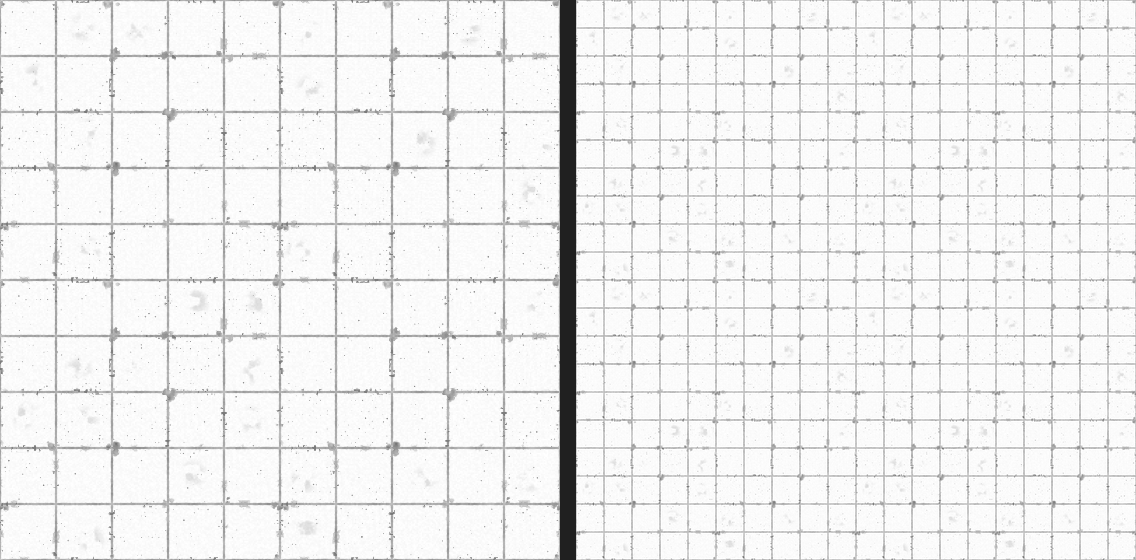
Left, the tile; right, the same tile 2 across and 2 down.
Reproduce this texture procedurally as a Shadertoy shader.

```glsl
const float TILES = 10.0;         // tiles across and down
const float WEAR_PERIOD = 5.0;    // tiles after which the grout damage repeats
const float GLAZE = 0.985;        // brightness of a clean tile
const float GRAIN = 0.035;        // fine surface noise
const float GROUT_DEPTH = 0.36;   // darkness of a joint
const float GROUT_CORE = 0.006;   // half widths, in tiles
const float GROUT_EDGE = 0.033;
const float CHIP_CHANCE = 0.3;    // share of damaged corners
const float SMEAR_CHANCE = 0.3;   // share of smeared joints
const float STAIN_CHANCE = 0.2;   // share of stained tiles
const float SPECK_GRID = 16.0;    // speck cells per tile

float hash(vec2 p) {
    return fract(sin(dot(p, vec2(127.1, 311.7))) * 43758.5453);
}

vec2 hash2(vec2 p) {
    return vec2(hash(p), hash(p + 57.3));
}

// Value noise that wraps after a whole number of cells
float noise(vec2 p, float period) {
    vec2 i = floor(p), f = fract(p);
    f = f * f * (3.0 - 2.0 * f);
    vec2 a = mod(i, period), b = mod(i + 1.0, period);
    return mix(mix(hash(a), hash(vec2(b.x, a.y)), f.x),
               mix(hash(vec2(a.x, b.y)), hash(b), f.x), f.y);
}

// Noise in tile units, repeating with the grout damage
float wearNoise(vec2 p, float scale) {
    return noise(p * scale, WEAR_PERIOD * scale);
}

float inside(float d, float blur) {
    return 1.0 - smoothstep(-blur, blur, d);
}

// Joint with smears and flecks; q.x runs across it, q.y along it
float groutDepth(vec2 q, float seed, float pixel) {
    float line = floor(q.x + 0.5);
    float across = abs(q.x - line);
    float along = fract(q.y);
    vec2 id = mod(vec2(line, floor(q.y)), WEAR_PERIOD) + seed;

    float ragged = wearNoise(q + seed, 32.0);
    float tone = wearNoise(vec2(line, q.y) + seed, 4.0);
    float corner = min(along, 1.0 - along);
    float strength = mix(0.78, 1.12, tone) * mix(0.85, 1.1, ragged);
    strength *= mix(0.75, 1.0, smoothstep(0.0, 0.06, corner));
    float edge = max(GROUT_EDGE, GROUT_CORE + pixel) + 0.008 * (ragged - 0.5);
    float depth = GROUT_DEPTH * strength * (1.0 - smoothstep(GROUT_CORE, edge, across));

    // Smear of grout pushed over the joint
    vec2 size = mix(vec2(0.025, 0.03), vec2(0.06, 0.13), hash2(id + 3.1));
    float centre = mix(0.2, 0.8, hash(id + 8.7));
    vec2 box = abs(vec2(q.x - line, along - centre)) - size;
    float smear = max(box.x, box.y) + 0.05 * (ragged - 0.4);
    float smeared = step(hash(id + 5.9), SMEAR_CHANCE);
    depth = max(depth, smeared * inside(smear, pixel) * mix(0.12, 0.36, ragged));

    // Dark crumbs clustered beside the joint
    float cluster = smoothstep(0.62, 0.8, wearNoise(vec2(line, q.y) + seed + 2.0, 3.0));
    float crumb = smoothstep(0.68, 0.85, wearNoise(q + seed + 1.0, 24.0));
    return max(depth, 0.5 * cluster * crumb * (1.0 - smoothstep(0.02, 0.09, across)));
}

// Broken corner built from a few ragged lobes
float chipDepth(vec2 p, float pixel) {
    vec2 corner = floor(p + 0.5);
    vec2 id = mod(corner, WEAR_PERIOD);
    float rough = wearNoise(p, 28.0);
    float d = 1.0;
    for (int i = 0; i < 4; i++) {
        vec2 key = id + 11.3 * float(i + 1);
        vec2 offset = (hash2(key) - 0.5) * vec2(0.22, 0.18);
        float radius = mix(0.015, 0.075, hash(key + 4.2));
        d = min(d, length(p - corner - offset) - radius);
    }
    d += 0.05 * (rough - 0.5);
    float shade = mix(0.15, 0.5, wearNoise(p + 1.0, 12.0)) + 0.12 * (rough - 0.5);
    return step(hash(id + 21.7), CHIP_CHANCE) * inside(d, pixel) * shade;
}

// Fine pits, thicker on some tiles
float speckDepth(vec2 p, float pixel) {
    vec2 cell = floor(p * SPECK_GRID);
    float density = mix(0.035, 0.2, pow(hash(floor(p) + 31.0), 4.0));
    vec2 centre = (cell + mix(vec2(0.35), vec2(0.65), hash2(cell + 0.7))) / SPECK_GRID;
    float radius = mix(0.003, 0.014, pow(hash(cell + 6.4), 2.0));
    float present = step(hash(cell + 9.2), density);
    return present * inside(length(p - centre) - radius, 0.6 * pixel) * mix(0.15, 0.5, hash(cell + 2.8));
}

// Pale blotches within single tiles
float stainDepth(vec2 p) {
    vec2 tile = floor(p);
    vec2 centre = mix(vec2(0.35), vec2(0.65), hash2(tile + 17.0));
    float area = 1.0 - smoothstep(0.08, 0.3, length(fract(p) - centre));
    float blotch = smoothstep(0.45, 0.75, noise(p * 8.0, TILES * 8.0) * 0.8 + 0.2 * noise(p * 30.0, TILES * 30.0));
    return step(hash(tile + 41.0), STAIN_CHANCE) * area * blotch * 0.11;
}

void mainImage(out vec4 fragColor, in vec2 fragCoord) {
    vec2 p = fragCoord / iResolution.xy * TILES;
    float pixel = TILES / min(iResolution.x, iResolution.y);

    float depth = max(groutDepth(p, 0.0, pixel), groutDepth(p.yx, 7.0, pixel));
    depth = max(depth, chipDepth(p, pixel));
    depth = max(depth, speckDepth(p, pixel));
    depth = max(depth, stainDepth(p));

    float grain = GRAIN * (noise(p * 40.0, TILES * 40.0) - 0.5);
    fragColor = vec4(vec3(clamp(GLAZE - depth + grain, 0.0, 1.0)), 1.0);
}
```
